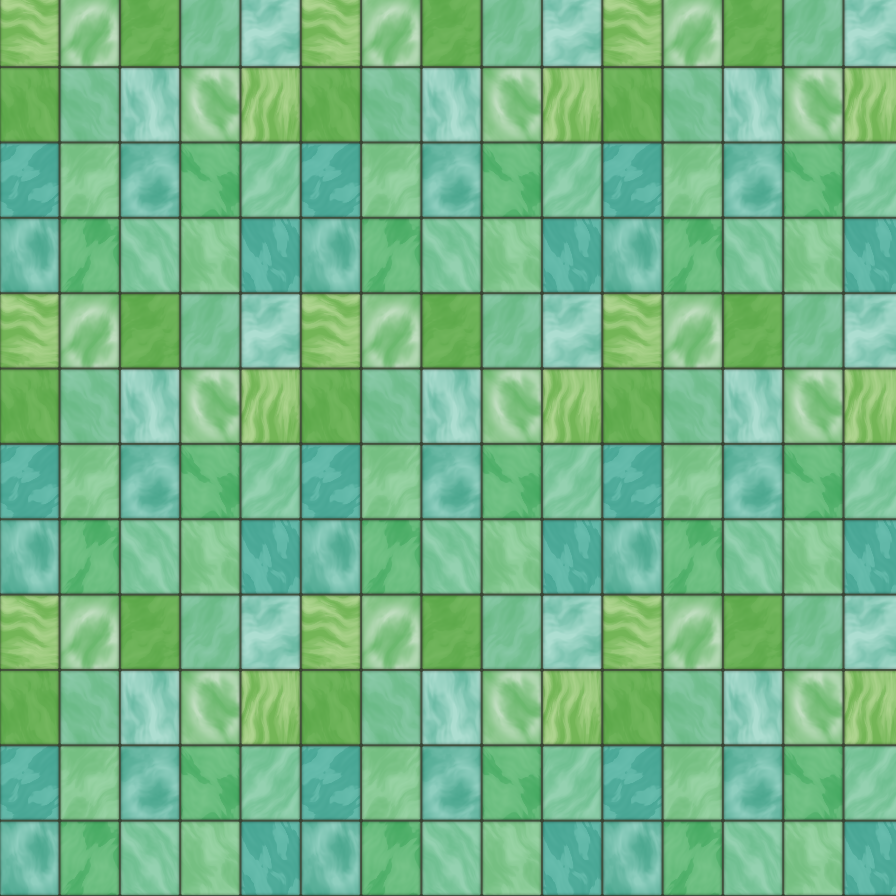
This pattern is drawn by a Shadertoy shader. Its source:

```glsl
// Stained glass wall: marbled green and teal panes in a 5 by 4 repeat, with thin dark leading.

const vec2 PANE = vec2(0.0673, 0.0841);      // pane pitch in canvas units
const vec2 ORIGIN = vec2(-0.0008, 0.0);
const float LEAD_HALF = 0.00105;             // half width of the leading
const float SHADE_REACH = 0.0024;            // soft shadow beside the leading
const float KNOT_RADIUS = 0.0023;            // solder dot at each crossing
const vec3 LEAD = vec3(0.25, 0.29, 0.22);

// Ten kinds of glass: five for the green band, five for the teal band
const vec3 DEEP[10] = vec3[10](
    vec3(0.45, 0.71, 0.34), vec3(0.42, 0.72, 0.43), vec3(0.36, 0.66, 0.29),
    vec3(0.42, 0.73, 0.53), vec3(0.42, 0.73, 0.64), vec3(0.28, 0.65, 0.58),
    vec3(0.46, 0.75, 0.51), vec3(0.27, 0.64, 0.54), vec3(0.28, 0.67, 0.39),
    vec3(0.44, 0.75, 0.57));
const vec3 PALE[10] = vec3[10](
    vec3(0.68, 0.83, 0.56), vec3(0.75, 0.87, 0.75), vec3(0.46, 0.72, 0.38),
    vec3(0.54, 0.79, 0.66), vec3(0.68, 0.87, 0.82), vec3(0.42, 0.75, 0.69),
    vec3(0.60, 0.83, 0.65), vec3(0.56, 0.81, 0.75), vec3(0.47, 0.77, 0.54),
    vec3(0.58, 0.82, 0.69));
// Grain angle, stretch along the grain, arch strength, hardness of patches
const vec4 GRAIN[10] = vec4[10](
    vec4(-0.15, 4.5, 0.0, 0.2), vec4(0.9, 2.0, 0.9, 0.0), vec4(0.4, 2.2, 0.0, 0.3),
    vec4(0.8, 2.0, 0.0, 0.2), vec4(0.2, 1.8, 0.0, 0.1), vec4(0.5, 2.0, 0.0, 0.8),
    vec4(0.7, 2.5, 0.0, 0.2), vec4(0.3, 1.8, 0.55, 0.2), vec4(-0.6, 2.0, 0.0, 0.5),
    vec4(0.75, 3.0, 0.0, 0.1));

vec2 gradient(vec2 cell) {
    float h = fract(sin(dot(cell, vec2(127.1, 311.7))) * 43758.5);
    return vec2(cos(6.2832 * h), sin(6.2832 * h));
}

float gradientNoise(vec2 p) {
    vec2 i = floor(p), f = p - i;
    vec2 u = f * f * f * (f * (f * 6.0 - 15.0) + 10.0);
    vec2 e = vec2(1.0, 0.0);
    float low = mix(dot(gradient(i), f), dot(gradient(i + e), f - e), u.x);
    float high = mix(dot(gradient(i + e.yx), f - e.yx),
                     dot(gradient(i + e.xx), f - e.xx), u.x);
    return mix(low, high, u.y);
}

float fbm(vec2 p) {
    float sum = 0.0, amp = 1.0;
    for (int k = 0; k < 4; k++) {
        sum += amp * gradientNoise(p);
        p = p * 2.03 + 17.3;
        amp *= 0.5;
    }
    return sum;
}

// Marbled glass; p runs from -0.5 to 0.5 across the pane
vec3 glass(vec2 p, int kind) {
    vec4 grain = GRAIN[kind];
    vec2 seed = vec2(float(kind) * 13.7 + 3.1, float(kind) * 7.9);
    float c = cos(grain.x), s = sin(grain.x);
    vec2 q = vec2(c * p.x + s * p.y, c * p.y - s * p.x);
    q += 0.13 * vec2(gradientNoise(p * 3.0 + seed), gradientNoise(p * 3.0 - seed));
    vec2 along = q * vec2(1.4, 1.4 * grain.y) + seed;

    float marble = fbm(along);
    float patches = smoothstep(-0.05, 0.05, marble) - 0.5;
    float strokes = gradientNoise(q * vec2(4.0, 15.0) + seed);
    float tone = 0.45 + mix(marble * 0.95, patches * 0.7, grain.w) + 0.18 * strokes;

    // A pale arch swept over the pane
    float ring = (length(p - vec2(0.06, -0.14)) - 0.40 + 0.12 * marble) / 0.13;
    float arch = exp(-ring * ring) * (0.75 + 0.5 * marble);
    tone = mix(tone, 0.22 + 0.35 * marble + 0.85 * arch, grain.z);
    return mix(DEEP[kind], PALE[kind], clamp(tone, 0.0, 1.0));
}

void mainImage(out vec4 fragColor, in vec2 fragCoord) {
    vec2 uv = fragCoord / iResolution.xy;
    float pixel = 1.0 / min(iResolution.x, iResolution.y);
    vec2 grid = (uv - ORIGIN) / PANE;
    vec2 cell = floor(grid);
    vec2 p = grid - cell - 0.5;

    // Even rows reuse the glass of the row above, reordered and turned a quarter
    int column = int(mod(cell.x, 5.0));
    int row = int(mod(cell.y, 4.0));
    bool turned = row % 2 == 0;
    int kind = turned ? (column < 3 ? column + 2 : 4 - column) : column;
    kind += row < 2 ? 5 : 0;
    vec3 color = glass(turned ? vec2(p.y, -p.x) : p, kind);

    // Leading, its soft shadow and the dots at the crossings
    vec2 edge = (0.5 - abs(p)) * PANE;
    float d = min(edge.x, edge.y);
    float lead = clamp((LEAD_HALF - d) / pixel + 0.5, 0.0, 1.0);
    float knot = clamp((KNOT_RADIUS - length(edge)) / pixel + 0.5, 0.0, 1.0);
    color *= 1.0 - 0.28 * exp(-d * d / (SHADE_REACH * SHADE_REACH));
    color = mix(color, LEAD, 0.88 * lead);
    color = mix(color, LEAD * 0.85, 0.8 * knot);
    fragColor = vec4(color, 1.0);
}
```
